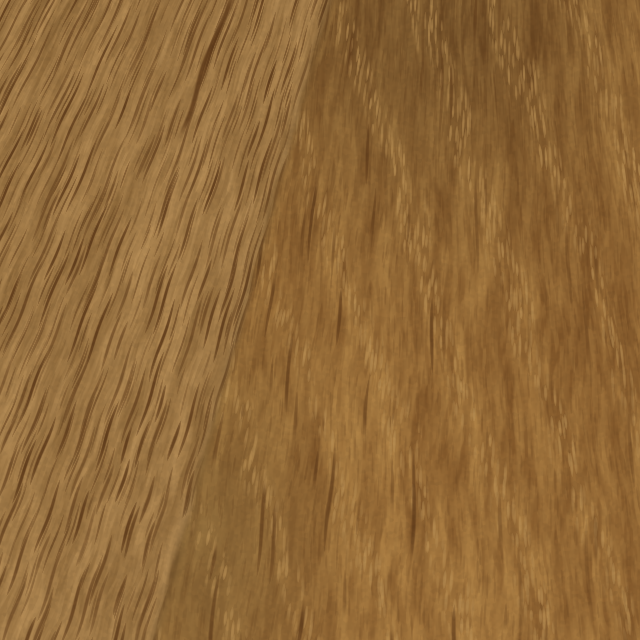
Reproduce this texture procedurally as a Shadertoy shader.

```glsl
const vec3 PORE = vec3(0.36, 0.22, 0.095);
const vec3 FLECK = vec3(0.72, 0.56, 0.33);
const vec3 OLIVE = vec3(0.49, 0.38, 0.21);

vec2 hash2(vec2 p) {
    vec3 q = fract(p.xyx * vec3(0.1031, 0.1030, 0.0973));
    q += dot(q, q.yzx + 33.33);
    return fract((q.xx + q.yz) * q.zy);
}

// Smooth cellular noise: blends the random shades of nearby cell points
float cellNoise(vec2 p, vec2 cellSize, float seed) {
    vec2 g = p / cellSize + seed * 17.0;
    vec2 id = floor(g);
    float sum = 0.0, total = 0.0;
    for (int j = -1; j <= 1; j++)
    for (int i = -1; i <= 1; i++) {
        vec2 c = id + vec2(i, j);
        vec2 d = g - c - hash2(c);
        float w = exp(-6.0 * dot(d, d));
        sum += w * hash2(c + 71.0).x;
        total += w;
    }
    return sum / total;
}

// Tapered strokes along y, one per cell; returns coverage
float strokes(vec2 p, vec2 cellSize, float width, float density, float seed) {
    vec2 g = p / cellSize + seed * 23.0;
    vec2 id = floor(g);
    float mark = 0.0;
    for (int j = -1; j <= 1; j++)
    for (int i = -1; i <= 1; i++) {
        vec2 c = id + vec2(i, j);
        vec2 d = g - c - hash2(c);
        vec2 r = hash2(c + 37.0);
        float halfLength = mix(0.35, 0.8, r.x);
        float t = d.y / halfLength;
        float taper = sqrt(max(1.0 - t * t, 0.0)) + 0.001;
        float line = 1.0 - smoothstep(0.25, 1.0, abs(d.x) / (width * taper));
        float present = step(hash2(c + 91.0).y, density);
        mark = max(mark, line * taper * present * mix(0.5, 1.0, r.y));
    }
    return mark;
}

float waves(vec2 p) {
    return 0.5 * sin(p.x * 9.0 + p.y * 5.0 + sin(p.y * 11.0))
         + 0.3 * sin(p.y * 17.0 - p.x * 13.0)
         + 0.2 * sin(p.x * 31.0 + p.y * 23.0);
}

// Shade shared by both planks: broad, medium and hair-fine fibres
float fibreTone(vec2 grain, float seed) {
    float broad = cellNoise(grain, vec2(0.035, 0.22), seed);
    float medium = cellNoise(grain, vec2(0.011, 0.07), seed + 1.0);
    float fine = cellNoise(grain, vec2(0.004, 0.022), seed + 2.0);
    return 0.5 + 0.4 * (broad - 0.5) + 0.6 * (medium - 0.5) + 0.4 * (fine - 0.5);
}

// Plank densely covered in slanted pores
vec3 porousPlank(vec2 p, float seam) {
    vec2 grain = vec2(seam / (1.0 - 0.35 * p.y), p.y);
    grain.x += 0.0015 * sin(p.y * 45.0 + p.x * 30.0);
    float tone = fibreTone(grain, 1.0) + 0.08 + 0.06 * waves(p);
    vec3 col = mix(vec3(0.52, 0.38, 0.205), vec3(0.67, 0.515, 0.31), tone);
    float pores = strokes(grain, vec2(0.027, 0.085), 0.17, 0.85, 2.0);
    float thin = strokes(grain, vec2(0.017, 0.06), 0.17, 0.55, 3.0);
    col = mix(col, PORE, max(pores * 0.9, thin * 0.55));

    // One long crack near the top
    float t = (p.y - 0.9) / 0.12;
    float crackX = 0.322 + 0.36 * (p.y - 0.9) + 0.003 * sin(p.y * 40.0);
    float crack = 1.0 - smoothstep(0.0015, 0.006, abs(p.x - crackX));
    return mix(col, PORE, 0.8 * crack * (1.0 - smoothstep(0.7, 1.0, abs(t))));
}

// Plank with diagonal growth bands carrying pale flecks and long pores
vec3 bandedPlank(vec2 p) {
    float height = p.y - 0.5;
    vec2 grain = vec2((p.x - 0.45 - 0.12 * height) / (1.0 - 0.4 * height), p.y);
    grain.x += 0.002 * sin(p.y * 27.0 + p.x * 19.0);
    float wobble = 0.03 * (cellNoise(grain, vec2(0.025, 0.1), 4.0) - 0.5);
    float phase = p.x + 0.34 * p.y + 0.008 * waves(p) + wobble;
    float band = cos((phase - 0.863) * 6.2832 / 0.125);
    float fleckZone = smoothstep(0.3, 0.9, band);
    float poreZone = smoothstep(-0.5, 0.5, cos((phase - 0.84) * 6.2832 / 0.125));

    float tone = fibreTone(grain, 5.0) + 0.07 * waves(p * 0.8 + 2.0) + 0.05 * band;
    vec3 col = mix(vec3(0.50, 0.335, 0.16), vec3(0.665, 0.49, 0.26), tone);
    col *= 1.0 - 0.19 * exp(-9.0 * dot(p - vec2(0.67, 0.98), p - vec2(0.67, 0.98)));
    vec2 toOlive = (p - vec2(0.31, 0.15)) * vec2(6.0, 3.5);
    col = mix(col, OLIVE, 0.5 * exp(-dot(toOlive, toOlive)));

    float ticks = strokes(grain, vec2(0.009, 0.03), 0.25, 0.5, 6.0);
    float flecks = strokes(grain, vec2(0.009, 0.028), 0.36, 0.85, 7.0);
    float pores = strokes(grain, vec2(0.04, 0.13), 0.105, 0.65, 8.0);
    float fade = 1.0 - 0.55 * smoothstep(0.55, 0.95, p.x);
    col = mix(col, PORE, 0.2 * ticks);
    col = mix(col, FLECK, 0.65 * flecks * fleckZone);
    return mix(col, PORE, 0.85 * pores * poreZone * fade);
}

void mainImage(out vec4 fragColor, in vec2 fragCoord) {
    vec2 p = fragCoord / iResolution.y;
    float seam = p.x - 0.24 - 0.275 * p.y;
    float side = smoothstep(-0.006, 0.006, seam + 0.004 * waves(p * 3.0));
    vec3 col = mix(porousPlank(p, seam), bandedPlank(p), side);
    col *= 1.0 - 0.08 * exp(-pow(seam / 0.008, 2.0));
    col *= 0.97 + 0.06 * cellNoise(p, vec2(0.005), 9.0);
    fragColor = vec4(col, 1.0);
}
```
